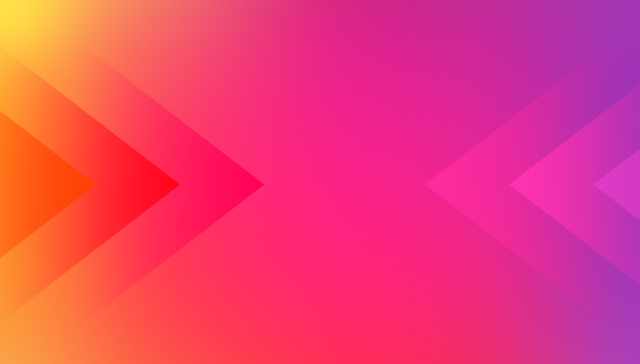
Give the GLSL for this background, as a Shadertoy shader.

```glsl
// A warm-to-violet colour field with translucent chevrons pointing inward.
// Three rows of colour stops form a smooth mesh gradient with a corner glow;
// a loop then lays fading triangles from each side, the widest first.

const int STOPS = 5;
const vec3 TOP_ROW[5] = vec3[5](
    vec3(0.99, 0.76, 0.30), vec3(0.95, 0.46, 0.40), vec3(0.86, 0.17, 0.51),
    vec3(0.75, 0.17, 0.59), vec3(0.64, 0.22, 0.71));
const vec3 MIDDLE_ROW[5] = vec3[5](
    vec3(1.00, 0.59, 0.16), vec3(1.00, 0.25, 0.35), vec3(0.99, 0.14, 0.51),
    vec3(0.90, 0.15, 0.58), vec3(0.62, 0.20, 0.72));
const vec3 BOTTOM_ROW[5] = vec3[5](
    vec3(0.98, 0.64, 0.28), vec3(0.99, 0.34, 0.28), vec3(1.00, 0.19, 0.34),
    vec3(0.94, 0.18, 0.42), vec3(0.67, 0.25, 0.73));

const vec3 GLOW_COLOUR = vec3(1.00, 0.88, 0.28);
const vec2 GLOW_CENTRE = vec2(0.0, 1.0);
const vec2 GLOW_RADIUS = vec2(0.10, 0.16); // fractions of the canvas

// Chevron tip colours, from the widest triangle to the smallest
const vec3 LEFT_TINT[3] = vec3[3](
    vec3(1.00, 0.00, 0.33), vec3(1.00, 0.02, 0.10), vec3(1.00, 0.26, 0.00));
const vec3 RIGHT_TINT[3] = vec3[3](
    vec3(1.00, 0.17, 0.63), vec3(1.00, 0.20, 0.70), vec3(0.88, 0.23, 0.78));

// Lengths below are fractions of the canvas width
const float LEFT_TIP = 0.413;
const float RIGHT_TIP = 0.664;
const float TIP_STEP = 0.1315;
const float EDGE_SLOPE = 0.768;
const float FADE_LENGTH = 0.30;
const float FADE_POWER = 1.4;
const float AXIS_HEIGHT = 0.493; // fraction of the canvas height

// Catmull-Rom interpolation along one row of evenly spaced stops
vec3 sampleRow(vec3 row[5], float x) {
    float s = clamp(x, 0.0, 1.0) * float(STOPS - 1);
    int i = min(int(s), STOPS - 2);
    float t = s - float(i);
    vec3 a = row[max(i - 1, 0)];
    vec3 b = row[i];
    vec3 c = row[i + 1];
    vec3 d = row[min(i + 2, STOPS - 1)];
    return b + 0.5 * t * (c - a + t * (2.0 * a - 5.0 * b + 4.0 * c - d
             + t * (3.0 * (b - c) + d - a)));
}

// Quadratic blend through the three rows, then the corner glow
vec3 colourField(vec2 uv) {
    float y = uv.y;
    vec3 field = sampleRow(BOTTOM_ROW, uv.x) * (2.0 * y - 1.0) * (y - 1.0)
               + sampleRow(MIDDLE_ROW, uv.x) * 4.0 * y * (1.0 - y)
               + sampleRow(TOP_ROW, uv.x) * y * (2.0 * y - 1.0);
    vec2 fromGlow = (uv - GLOW_CENTRE) / GLOW_RADIUS;
    return mix(field, GLOW_COLOUR, exp(-dot(fromGlow, fromGlow)));
}

// Opacity of a triangle, given the distance behind its tip and off its axis
float chevronAlpha(float behind, float offAxis, float pixel) {
    float edge = (EDGE_SLOPE * behind - abs(offAxis))
               / length(vec2(EDGE_SLOPE, 1.0));
    float inside = smoothstep(-0.7 * pixel, 0.7 * pixel, edge);
    float fade = clamp(1.0 - behind / FADE_LENGTH, 0.0, 1.0);
    return inside * pow(fade, FADE_POWER);
}

void mainImage(out vec4 fragColor, in vec2 fragCoord) {
    vec2 uv = fragCoord / iResolution.xy;
    float pixel = 1.0 / iResolution.x;
    float offAxis = (uv.y - AXIS_HEIGHT) * iResolution.y * pixel;

    vec3 colour = colourField(uv);

    // Overlapping chevrons on both sides
    for (int i = 0; i < 3; i++) {
        float shift = float(i) * TIP_STEP;
        float leftAlpha = chevronAlpha(LEFT_TIP - shift - uv.x, offAxis, pixel);
        float rightAlpha = chevronAlpha(uv.x - RIGHT_TIP - shift, offAxis, pixel);
        colour = mix(colour, LEFT_TINT[i], leftAlpha);
        colour = mix(colour, RIGHT_TINT[i], rightAlpha);
    }

    fragColor = vec4(clamp(colour, 0.0, 1.0), 1.0);
}
```
